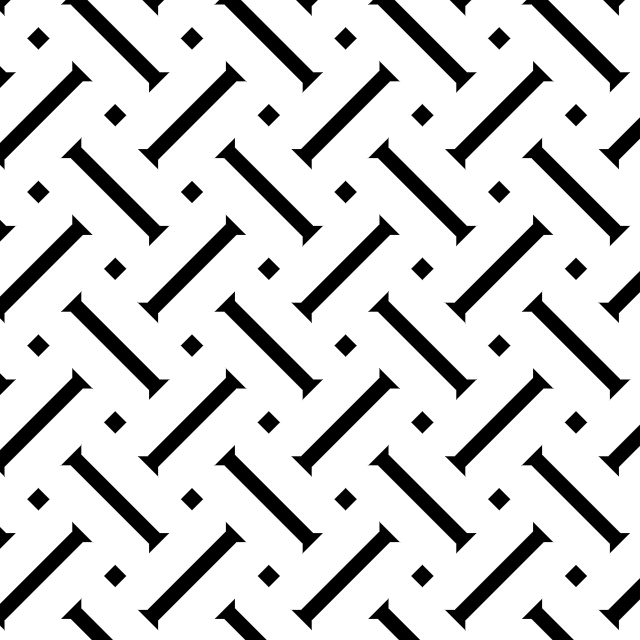
Reproduce this pattern procedurally as a Shadertoy shader.

```glsl
// Black diagonal flared bars in a basket weave with small diamonds on white.

const float PERIOD = 0.24;          // repeat size in canvas heights
const float BAR_HALF_LENGTH = 0.405; // the sizes below are in repeats
const float BAR_HALF_WIDTH = 0.049;
const float FLARE = 0.044;
const float DIAMOND_HALF_SIDE = 0.0515;
const float DIAGONAL = 0.70710678;

// Offset from the nearest repeat of a centre, turned onto the diagonals
vec2 diagonalOffset(vec2 p, vec2 center) {
    vec2 d = fract(p - center + 0.5) - 0.5;
    return vec2(d.x - d.y, d.x + d.y) * DIAGONAL;
}

// Straight shaft along x whose ends widen at 45 degrees
float flaredBar(vec2 p, float halfLength, float halfWidth, float flare) {
    vec2 q = abs(p);
    float shaft = q.y - halfWidth;
    float cap = (shaft - q.x + halfLength - flare) * DIAGONAL;
    return max(q.x - halfLength, min(shaft, cap));
}

float square(vec2 p, float halfSide) {
    vec2 q = abs(p);
    return max(q.x, q.y) - halfSide;
}

float weave(vec2 p) {
    // Bars alternate between the two diagonals
    vec2 rising = diagonalOffset(p, vec2(0.25, 0.75));
    vec2 falling = diagonalOffset(p, vec2(0.75, 0.25)).yx;
    float bars = min(
        flaredBar(rising, BAR_HALF_LENGTH, BAR_HALF_WIDTH, FLARE),
        flaredBar(falling, BAR_HALF_LENGTH, BAR_HALF_WIDTH, FLARE));

    // Diamonds fill the gaps between bars
    float diamonds = min(
        square(diagonalOffset(p, vec2(0.25)), DIAMOND_HALF_SIDE),
        square(diagonalOffset(p, vec2(0.75)), DIAMOND_HALF_SIDE));
    return min(bars, diamonds);
}

void mainImage(out vec4 fragColor, in vec2 fragCoord) {
    // Repeats start at the top left corner
    vec2 uv = fragCoord / iResolution.y;
    vec2 p = vec2(uv.x, 1.0 - uv.y) / PERIOD;

    float pixel = 1.0 / (iResolution.y * PERIOD);
    float paper = clamp(weave(p) / pixel + 0.5, 0.0, 1.0);
    fragColor = vec4(vec3(paper), 1.0);
}
```
